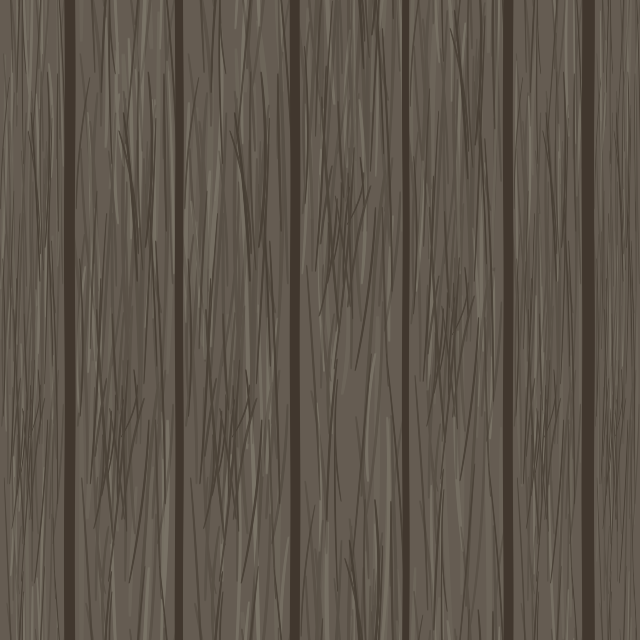
A three.js fragment shader for this texture:

```glsl
// Weathered vertical wood planks with dark seams and fine streaked grain.
varying vec2 vUv;

// Palette
const vec3 WOOD = vec3(0.395, 0.362, 0.322);
const vec3 PALE = vec3(0.425, 0.395, 0.350);
const vec3 LIGHT = vec3(0.475, 0.450, 0.400);
const vec3 SHADE = vec3(0.335, 0.302, 0.262);
const vec3 DARK = vec3(0.280, 0.246, 0.206);
const vec3 SEAM = vec3(0.255, 0.217, 0.180);

// Seam centres and half widths, from left to right
const vec3 SEAMS_LEFT = vec3(0.109, 0.280, 0.461);
const vec3 SEAMS_RIGHT = vec3(0.634, 0.794, 0.919);
const vec3 HALF_LEFT = vec3(0.0085, 0.0065, 0.0078);
const vec3 HALF_RIGHT = vec3(0.0055, 0.0078, 0.0098);

// Grain: stroke counts, and (length, half width) with width relative to the plank
const float SHADE_COUNT = 38.0;
const float DARK_COUNT = 24.0;
const float KNOT_COUNT = 11.0;
const float LIGHT_COUNT = 17.0;
const vec2 SHADE_SIZE = vec2(0.36, 0.0160);
const vec2 DARK_SIZE = vec2(0.31, 0.0115);
const vec2 KNOT_SIZE = vec2(0.13, 0.0120);
const vec2 LIGHT_SIZE = vec2(0.34, 0.0190);
const vec2 PALE_SIZE = vec2(0.38, 0.0260);
const vec4 WHOLE_PLANK = vec4(0.03, 0.0, 0.94, 1.0); // x, y, width, height
const vec4 KNOT_AREA = vec4(0.20, 0.17, 0.45, 0.19);
const float BEND = 0.10;
const float EDGE = 0.0009;

vec4 hash4(float n) {
  return fract(sin(n * vec4(12.989, 78.233, 37.719, 53.117) + 1.7) * 43758.5);
}

// Narrows a plank (left, right, index) by one seam and adds the seam's coverage
void addSeam(float x, float centre, float halfWidth, inout vec3 plank, inout float seam) {
  if (x > centre) {
    plank.x = centre + halfWidth;
    plank.z += 1.0;
  } else {
    plank.y = min(plank.y, centre - halfWidth);
  }
  float d = abs(x - centre) - halfWidth;
  seam = max(seam, 1.0 - smoothstep(-EDGE, EDGE, d));
}

// Coverage of slanted, bent strokes that wrap vertically
float strokes(vec2 p, float soft, float seed, float count, vec2 size, float lean, vec4 area) {
  float cover = 0.0;
  for (int i = 0; i < 40; i++) {
    float n = float(i);
    if (n >= count) break;
    vec4 r = hash4(n + seed);
    vec4 q = hash4(n + seed + 191.3);
    float len = size.x * mix(0.5, 1.4, q.x);
    float along = fract(p.y - area.y - area.w * r.y);
    float t = clamp(along / len, 0.0, 1.0);
    float arch = 4.0 * t * (1.0 - t);
    float x = area.x + area.z * (n + r.x) / count;
    x += lean * (r.z - 0.5) * (t - 0.5) + BEND * (r.w - 0.5) * arch;
    float halfWidth = size.y * mix(0.7, 1.2, q.y) * mix(0.45, 1.0, sqrt(arch));
    float line = 1.0 - smoothstep(-soft, soft, abs(p.x - x) - halfWidth);
    float ends = smoothstep(0.0, 0.003, along) * (1.0 - smoothstep(len - 0.003, len, along));
    cover = max(cover, line * ends * mix(0.7, 1.0, q.z));
  }
  return cover;
}

void main() {
  // Find the plank under this point
  float x = vUv.x + 0.0006 * sin(vUv.y * 12.566 + floor(vUv.x * 6.0));
  vec3 plank = vec3(0.0, 1.0, 0.0);
  float seam = 0.0;
  for (int i = 0; i < 3; i++) {
    addSeam(x, SEAMS_LEFT[i], HALF_LEFT[i], plank, seam);
  }
  for (int i = 0; i < 3; i++) {
    addSeam(x, SEAMS_RIGHT[i], HALF_RIGHT[i], plank, seam);
  }
  float width = max(plank.y - plank.x, 0.01);
  float soft = EDGE / width;
  float id = plank.z;

  // Planks share dark grain; the fourth and fifth are slid upwards
  float lift = id == 3.0 ? 0.332 : (id == 4.0 ? 0.16 : 0.0);
  vec2 p = vec2((x - plank.x) / width, vUv.y - lift);

  // Pale streaks thin out towards the right
  float amount = 1.0 - 0.09 * id;
  float lightSeed = 300.0 + 41.0 * id;
  float pale = strokes(p, soft, lightSeed + 500.0, 12.0 * amount, PALE_SIZE, 0.20, WHOLE_PLANK);
  float light = strokes(p, soft, lightSeed, LIGHT_COUNT * amount, LIGHT_SIZE, 0.20, WHOLE_PLANK);

  // Shared grain with a tangle of short strokes around the knot
  float shade = strokes(p, soft, 17.0, SHADE_COUNT, SHADE_SIZE, 0.36, WHOLE_PLANK);
  float dark = strokes(p, soft, 83.0, DARK_COUNT, DARK_SIZE, 0.42, WHOLE_PLANK);
  dark = max(dark, strokes(p, soft, 137.0, KNOT_COUNT, KNOT_SIZE, 0.45, KNOT_AREA));

  // Paint from back to front
  vec3 color = mix(WOOD, PALE, pale);
  color = mix(color, SHADE, shade * 0.9);
  color = mix(color, LIGHT, light * (1.0 - 0.6 * shade));
  color = mix(color, DARK, dark);
  color = mix(color, SEAM, seam);
  gl_FragColor = vec4(color, 1.0);
}
```
